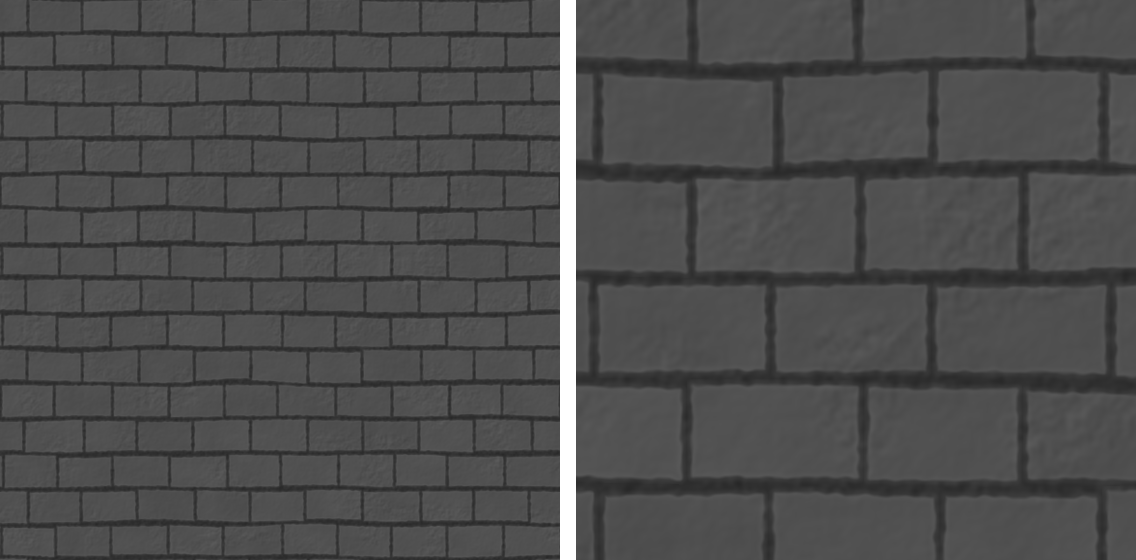
Left, the full canvas; right, a detail of the centre.
Write a WebGL 2 fragment shader that draws this texture.

```glsl
#version 300 es
precision highp float;

uniform vec2 u_resolution;
out vec4 outColor;

const vec2 BRICKS = vec2(10.0, 16.0);       // repeats across and down
const vec2 JOINT = vec2(0.0062, 0.0098);    // mortar widths in canvas units
const float STAGGER = 0.48;
const float MORTAR_DARK = 0.185;
const float MORTAR_LIGHT = 0.25;
const float FACE = 0.313;

float hash(vec2 p) {
  vec3 q = fract(p.xyx * vec3(0.1031, 0.1030, 0.0973));
  q += dot(q, q.yzx + 33.33);
  return fract((q.x + q.y) * q.z);
}

// Value noise on the unit canvas, wrapping at its borders
float noise(vec2 uv, vec2 cells) {
  vec2 p = uv * cells;
  vec2 i = floor(p);
  vec2 f = fract(p);
  f = f * f * (3.0 - 2.0 * f);
  vec2 a = mod(i, cells);
  vec2 b = mod(i + 1.0, cells);
  float low = mix(hash(a), hash(vec2(b.x, a.y)), f.x);
  float high = mix(hash(vec2(a.x, b.y)), hash(b), f.x);
  return mix(low, high, f.y);
}

// Signed random value for one brick, from -1 to 1
float vary(vec2 id, float seed) {
  return 2.0 * hash(mod(id, BRICKS) + seed) - 1.0;
}

float boxDistance(vec2 p, vec2 halfSize, float radius) {
  vec2 d = abs(p) - halfSize + radius;
  return length(max(d, 0.0)) + min(max(d.x, d.y), 0.0) - radius;
}

// Position of the upright joint on the left of a brick, in brick units
float leftJoint(vec2 id) {
  return id.x + 0.045 * vary(id, 17.0);
}

// Brick holding a point given in brick units
vec2 brickId(vec2 p) {
  vec2 id = floor(p);
  if (p.x < leftJoint(id)) id.x -= 1.0;
  else if (p.x > leftJoint(id + vec2(1.0, 0.0))) id.x += 1.0;
  return id;
}

// Distance to the brick edge, with uneven heights and slight tilts
float brickDistance(vec2 p, vec2 id) {
  float left = leftJoint(id);
  float right = leftJoint(id + vec2(1.0, 0.0));
  float bottom = id.y + 0.025 * vary(id, 41.0);
  float top = id.y + 1.0 + 0.025 * vary(id, 67.0);
  vec2 center = 0.5 * vec2(left + right, bottom + top);
  vec2 size = vec2(right - left, top - bottom) / BRICKS - JOINT;
  vec2 q = (p - center) / BRICKS;
  q.y += q.x * 0.022 * vary(id, 93.0);
  return boxDistance(q, 0.5 * size, 0.0012);
}

float plasterHeight(vec2 uv) {
  return noise(uv, vec2(120.0)) + 0.5 * noise(uv, vec2(240.0));
}

// Slope of the rough surface towards the light at the upper left
float emboss(vec2 uv) {
  vec2 toLight = vec2(-0.0011, 0.0011);
  return plasterHeight(uv - toLight) - plasterHeight(uv + toLight);
}

void main() {
  vec2 uv = gl_FragCoord.xy / u_resolution;
  float pixel = 1.0 / min(u_resolution.x, u_resolution.y);

  // Wavy courses, every other one shifted
  vec2 p = uv * BRICKS;
  p.y += 0.10 * (noise(uv, vec2(7.0, 16.0)) - 0.5) - 0.04;
  float row = mod(floor(p.y), BRICKS.y);
  p.x -= STAGGER * mod(row, 2.0) + 0.025 * vary(vec2(0.0, row), 5.0);
  vec2 id = brickId(p);

  // Ragged outline
  float edge = brickDistance(p, id);
  edge += 0.0018 * (noise(uv, vec2(170.0)) - 0.5);
  float soft = max(0.0013, pixel);
  float brick = 1.0 - smoothstep(-soft, soft, edge);

  // Grainy mortar, darkest along the middle of the joint
  float relief = emboss(uv);
  float depth = smoothstep(0.0, 0.0045, edge);
  float mortar = mix(MORTAR_LIGHT, MORTAR_DARK, 0.35 + 0.65 * depth);
  mortar += 0.035 * relief + 0.03 * (noise(uv, vec2(256.0)) - 0.5);

  // Painted face with patches of stronger relief and a faint worn rim
  float wear = smoothstep(0.45, 0.85, noise(uv, vec2(18.0, 24.0)));
  float face = FACE + 0.006 * vary(id, 123.0);
  face += 0.018 * (noise(uv, vec2(32.0)) - 0.5);
  face += mix(0.018, 0.055, wear) * relief;
  face += 0.014 * smoothstep(-0.004, -0.001, edge);

  outColor = vec4(vec3(mix(mortar, face, brick)), 1.0);
}
```
